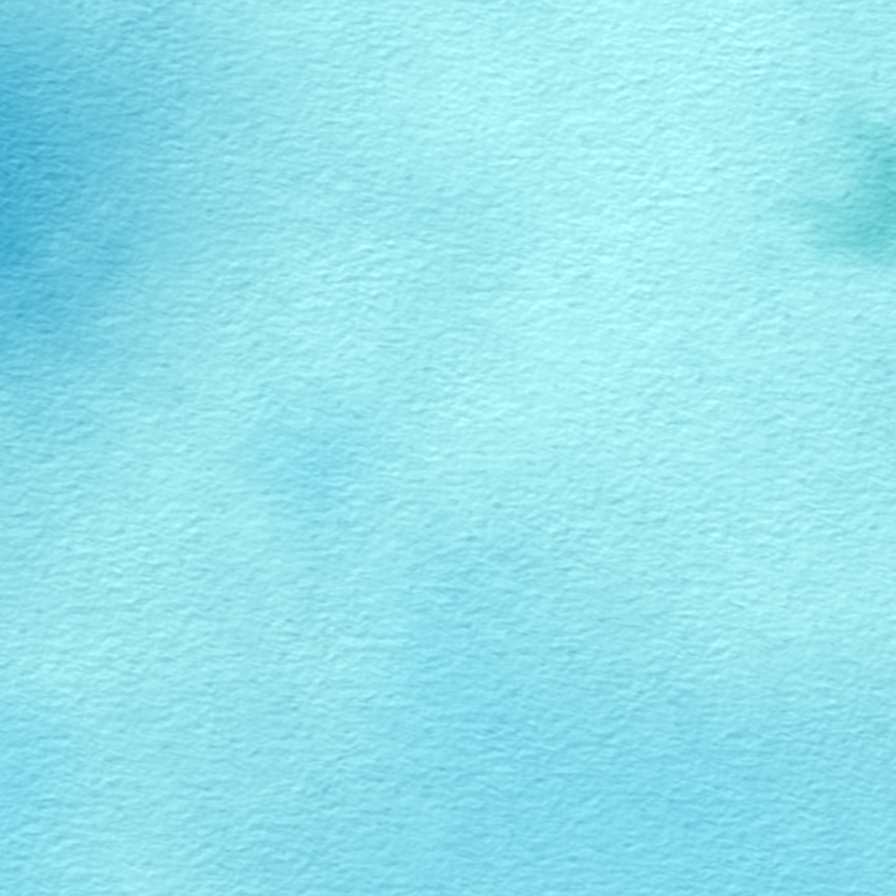
This texture is drawn by a WebGL 1 fragment shader. Its source:

```glsl
precision highp float;
// Pale turquoise watercolour wash on cold-pressed paper with fine horizontal grain.

uniform vec2 u_resolution;

const vec3 PALE = vec3(0.672, 0.950, 0.965);
const vec3 AQUA = vec3(0.560, 0.862, 0.906);
const vec3 SKY  = vec3(0.488, 0.846, 0.930);
const vec3 DEEP = vec3(0.270, 0.690, 0.825);
const vec3 TEAL = vec3(0.300, 0.750, 0.780);

const vec2 GRAIN_SCALE = vec2(56.0, 106.0);        // grain cells across the canvas
const vec3 GRAIN_TINT = vec3(0.104, 0.086, 0.068); // strength per channel
const vec2 LIGHT_STEP = vec2(-0.0009, 0.0017);     // relief sampling offset
const float FIBRE = 0.65;                          // weight of the finer fibres
const float TOOTH = 0.32;                          // weight of the finest roughness
const float CREASE = 0.55;                         // darkness of the sparse short pits
const float GRANULATION = 0.30;                    // pigment settling in the paper
const float GRAIN_WARP = 0.004;
const float EDGE_WARP = 0.12;                      // raggedness of the stains
const float MOTTLE = 0.46;

vec2 hash2(vec2 cell) {
  vec3 q = fract(cell.xyx * vec3(0.1031, 0.1030, 0.0973));
  q += dot(q, q.yzx + 33.33);
  return fract((q.xx + q.yz) * q.zy);
}

float corner(vec2 cell, vec2 offset) {
  return dot(hash2(cell) * 2.0 - 1.0, offset);
}

// Gradient noise, roughly -0.7 to 0.7
float noise(vec2 p) {
  vec2 i = floor(p);
  vec2 f = p - i;
  vec2 u = f * f * f * (f * (f * 6.0 - 15.0) + 10.0);
  vec2 e = vec2(1.0, 0.0);
  float low = mix(corner(i, f), corner(i + e.xy, f - e.xy), u.x);
  float high = mix(corner(i + e.yx, f - e.yx), corner(i + e.xx, f - e.xx), u.x);
  return mix(low, high, u.y);
}

float fbm(vec2 p) {
  float sum = 0.0;
  float amp = 1.0;
  for (int k = 0; k < 4; k++) {
    sum += amp * noise(p);
    p = mat2(1.6, 1.2, -1.2, 1.6) * p + 17.3;
    amp *= 0.5;
  }
  return sum;
}

// Soft elliptical pool of pigment
float stain(vec2 p, vec2 centre, vec2 radius) {
  vec2 d = (p - centre) / radius;
  return exp(-dot(d, d));
}

// Paper surface: flat bumps broken up by short, tilted fibres and fine tooth
float paperHeight(vec2 p) {
  vec2 q = p * GRAIN_SCALE;
  vec2 fine = vec2(q.x * 1.9 + q.y * 0.35, q.y * 1.6 - q.x * 0.25);
  return noise(q + 40.0) + FIBRE * noise(fine + 91.0) + TOOTH * noise(q * vec2(2.9, 2.2) + 7.0);
}

vec3 wash(vec2 p) {
  vec2 warp = vec2(fbm(p * 4.0 + 3.0), fbm(p * 4.0 + 29.0));
  vec2 w = p + EDGE_WARP * warp;
  float mottle = MOTTLE * fbm(p * vec2(3.5, 4.5) + 61.0);

  // Light pool at the upper right, cooler pigment toward the bottom
  float light = 0.90 * stain(w, vec2(0.72, 0.88), vec2(0.46, 0.38))
              + 0.28 * stain(w, vec2(0.12, 0.30), vec2(0.24, 0.30))
              + 0.38 * stain(w, vec2(0.75, 0.42), vec2(0.35, 0.18));
  float cool = 0.80 * stain(w, vec2(0.75, 0.02), vec2(0.48, 0.22))
             + 0.50 * stain(w, vec2(0.37, 0.49), vec2(0.07, 0.08))
             + 0.42 * stain(w, vec2(0.50, 0.26), vec2(0.12, 0.10))
             + 0.65 * stain(w, vec2(0.00, 0.08), vec2(0.09, 0.16));

  // Concentrated pigment at the sides
  float deep = 0.95 * stain(w, vec2(-0.03, 0.74), vec2(0.13, 0.19))
             + 0.36 * stain(w, vec2(0.08, 0.94), vec2(0.20, 0.20));
  float teal = 0.75 * stain(w, vec2(1.02, 0.78), vec2(0.08, 0.05))
             + 0.28 * stain(w, vec2(0.91, 0.75), vec2(0.06, 0.025));

  vec3 colour = mix(AQUA, PALE, clamp(light + mottle + 0.16, 0.0, 1.0));
  colour = mix(colour, SKY, clamp(cool - 0.4 * mottle, 0.0, 1.0));
  colour = mix(colour, DEEP, clamp(deep, 0.0, 1.0));
  return mix(colour, TEAL, clamp(teal, 0.0, 1.0));
}

void main() {
  vec2 p = gl_FragCoord.xy / u_resolution;

  // Bend the grain slightly, then light it from above
  vec2 bent = p + GRAIN_WARP * vec2(noise(p * 21.0), noise(p * 26.0 + 53.0));
  float relief = paperHeight(bent - LIGHT_STEP) - paperHeight(bent + LIGHT_STEP);
  float patchy = 1.0 + 0.6 * noise(p * 9.0 + 11.0);

  // Short dark pits and softer settled pigment
  float pits = smoothstep(0.18, 0.50, noise(bent * vec2(62.0, 128.0) + 23.0));
  float settled = noise(bent * vec2(24.0, 42.0) + 77.0);
  float grain = relief * patchy - CREASE * pits + GRANULATION * settled;
  grain = clamp(grain, -1.3, 1.0);

  gl_FragColor = vec4(clamp(wash(p) + GRAIN_TINT * grain, 0.0, 1.0), 1.0);
}
```
